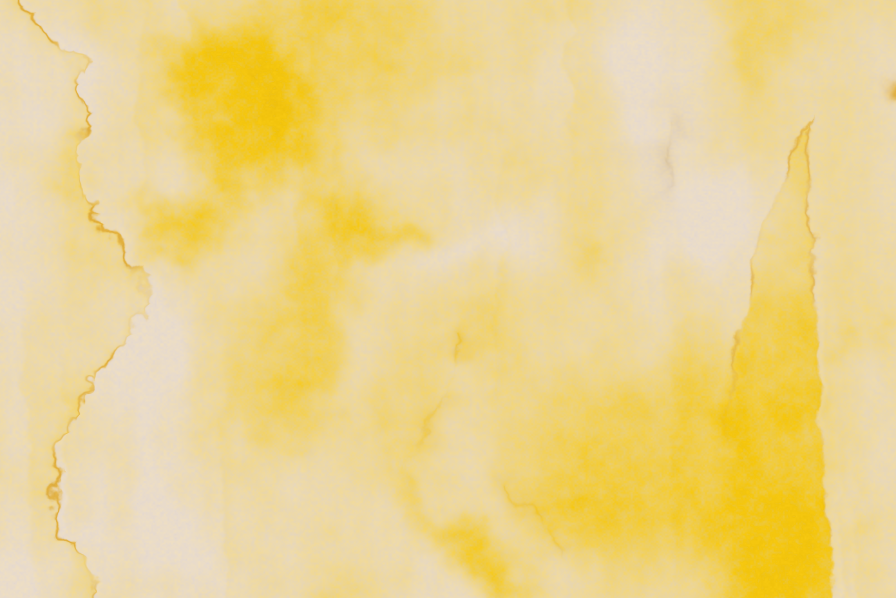
Reproduce this texture procedurally as a Shadertoy shader.

```glsl
// Yellow watercolour washes on grainy paper, with tide lines and soft blooms.

float hash(vec2 p) {
    return fract(sin(dot(p, vec2(127.1, 311.7))) * 43758.5453);
}

float noise(vec2 p) {
    vec2 i = floor(p), f = fract(p);
    f = f * f * (3.0 - 2.0 * f);
    return mix(mix(hash(i), hash(i + vec2(1, 0)), f.x),
               mix(hash(i + vec2(0, 1)), hash(i + vec2(1, 1)), f.x), f.y);
}

float fbm(vec2 p) {
    float sum = 0.0, amp = 0.516;
    for (int i = 0; i < 5; i++) {
        sum += amp * noise(p);
        p = mat2(1.6, 1.2, -1.2, 1.6) * p + 7.3;
        amp *= 0.5;
    }
    return sum;
}

vec2 warp(vec2 p) {
    return vec2(fbm(p), fbm(p + 17.0)) - 0.5;
}

// Soft elliptical pool of pigment
float pool(vec2 p, vec2 centre, vec2 radius) {
    vec2 q = (p - centre) / radius;
    return exp(-dot(q, q));
}

// Dried rim along a segment: a thin line with a wider halo
float rim(vec2 p, vec2 a, vec2 b) {
    vec2 ab = b - a;
    float h = clamp(dot(p - a, ab) / dot(ab, ab), 0.0, 1.0);
    float d = length(p - a - ab * h);
    return 0.4 * exp(-d * d / 0.00001) + 0.6 * exp(-d / 0.02);
}

// Wavy border of the bloom on the left
float bloomEdge(float y) {
    return 0.135 + 0.1 * exp(-pow((y - 0.5) / 0.12, 2.0))
         - 0.05 * exp(-pow((y - 0.18) / 0.1, 2.0))
         - 0.1 * smoothstep(0.88, 1.0, y) + 0.04 * (1.0 - smoothstep(0.0, 0.12, y));
}

vec3 pigment(float t) {
    vec3 c = mix(vec3(0.915, 0.865, 0.815), vec3(0.93, 0.84, 0.59), clamp(t / 0.3, 0.0, 1.0));
    return mix(c, vec3(0.95, 0.77, 0.05), clamp((t - 0.3) / 0.7, 0.0, 1.0));
}

void mainImage(out vec4 fragColor, in vec2 fragCoord) {
    vec2 p = fragCoord / iResolution.y;
    p.x *= 1.5 * iResolution.y / iResolution.x;
    vec2 soft = p + 0.24 * warp(p * 6.0);
    vec2 ragged = p + 0.045 * warp(p * 20.0 + 3.0);
    vec2 wander = ragged + 0.06 * warp(p * 9.0 + 31.0);
    float cloud = fbm(p * 7.0 + 9.0) - 0.5;
    float broken = smoothstep(0.3, 0.75, noise(p * 19.0 + 4.0));

    // Uneven ground wash, drawn out vertically
    float t = 0.21 + 0.3 * (fbm(vec2(p.x * 12.0, p.y * 2.5)) - 0.5) + 0.32 * cloud;

    // Overlapping brush strokes with one crisp side
    for (int i = 0; i < 14; i++) {
        float k = float(i);
        float side = hash(vec2(k, 8.0)) < 0.5 ? -1.0 : 1.0;
        float dx = side * (ragged.x - 1.5 * hash(vec2(k, 2.0)));
        float dy = (p.y - hash(vec2(k, 5.0))) / 0.2;
        t += 0.11 * side * smoothstep(-0.005, 0.006, dx) * exp(-max(dx, 0.0) / 0.05 - dy * dy);
    }

    // Strong yellow pools
    float patchTone = pool(soft, vec2(0.39, 0.82), vec2(0.12, 0.22)) + 1.1 * cloud;
    t += 0.48 * smoothstep(0.2, 0.8, patchTone);
    t += 0.38 * pool(soft, vec2(0.5, 0.91), vec2(0.23, 0.18));
    t += 0.55 * pool(soft, vec2(0.59, 0.655), vec2(0.08, 0.04));
    t += 0.4 * pool(soft, vec2(0.52, 0.52), vec2(0.065, 0.17));
    t += 0.22 * pool(soft, vec2(0.45, 0.36), vec2(0.09, 0.09));
    t += 0.48 * pool(soft, vec2(1.1, 0.18), vec2(0.19, 0.18));
    t += 0.28 * pool(soft, vec2(1.29, 0.95), vec2(0.07, 0.22));
    t += 0.6 * pool(soft + vec2(0.0, 0.8 * (p.x - 0.78)), vec2(0.78, 0.06), vec2(0.08, 0.04));
    t += 0.16 * pool(soft, vec2(0.72, 0.3), vec2(0.06, 0.22));

    // Washed-out areas
    t -= 0.24 * pool(soft, vec2(1.17, 0.63), vec2(0.1, 0.09));
    t -= 0.18 * pool(soft, vec2(0.76, 0.63), vec2(0.13, 0.07));
    t -= 0.14 * pool(soft, vec2(1.04, 0.87), vec2(0.08, 0.13));
    t -= 0.14 * pool(soft, vec2(0.31, 0.18), vec2(0.06, 0.3));
    t -= 0.1 * pool(soft, vec2(1.46, 0.25), vec2(0.08, 0.3));

    // Tall pointed wedge on the right, blurring into the pool at its foot
    float left = ragged.x - 1.345 + 0.145 * (1.0 - exp(4.0 * (p.y - 0.77)));
    float right = 1.36 + 0.03 * (1.0 - smoothstep(0.0, 0.5, p.y)) - ragged.x;
    float blur = 0.004 + 0.07 * (1.0 - smoothstep(0.1, 0.5, p.y));
    float wedge = smoothstep(-blur, blur, left) * smoothstep(-0.003, 0.004, right);
    t += wedge * (0.27 + 0.28 * (1.0 - smoothstep(0.25, 0.65, p.y)) + 0.5 * cloud);
    float stain = 0.5 * exp(-pow(min(left, right) / 0.003, 2.0)) * (0.15 + broken)
                * smoothstep(0.2, 0.5, p.y + 0.4 * step(right, left));

    // Scalloped bloom on the left with its tide line
    float scallop = abs(noise(p * 27.0) - 0.5) + 0.5 * abs(noise(p * 60.0) - 0.5);
    float bloom = ragged.x - bloomEdge(p.y) + 0.05 * (fbm(p * 11.0 + 60.0) - 0.5) + 0.04 * (scallop - 0.25);
    t -= 0.17 * smoothstep(0.0, 0.006, bloom) * exp(-max(bloom, 0.0) / 0.09);
    float inside = 1.0 - smoothstep(-0.004, 0.002, bloom);
    t += inside * (0.2 * exp(min(bloom, 0.0) / 0.022) - 0.06);
    stain += 0.7 * exp(-pow(bloom / 0.0038, 2.0)) * (0.2 + broken);

    // Loose dried rims
    float rims = rim(wander, vec2(0.77, 0.43), vec2(0.69, 0.2))
               + 0.7 * rim(wander, vec2(0.85, 0.18), vec2(0.93, 0.08))
               + rim(wander, vec2(0.41, 0.88), vec2(0.48, 0.79))
               + rim(wander, vec2(0.48, 0.79), vec2(0.46, 0.69));
    t += 0.3 * rims * (0.2 + broken);
    float greyRims = rim(wander, vec2(1.02, 0.79), vec2(1.12, 0.77))
                   + rim(wander, vec2(1.12, 0.77), vec2(1.13, 0.69));
    stain += 0.2 * rims * broken + pool(ragged, vec2(1.5, 0.855), vec2(0.02, 0.018));

    // Paper tooth catches pigment, mottling the denser washes
    float grain = noise(p * 330.0) + noise(p * 170.0 + 5.0) - 1.0;
    float density = clamp(t, 0.0, 1.0);
    t += 0.35 * density * (fbm(p * 45.0) - 0.5);
    t = max(t, 0.04) + grain * (0.07 + 0.17 * density);

    vec3 colour = pigment(t);
    colour = mix(colour, vec3(0.87, 0.65, 0.16), clamp(stain, 0.0, 0.8));
    colour = mix(colour, vec3(0.8, 0.69, 0.5), 0.45 * clamp(greyRims * broken, 0.0, 1.0));
    fragColor = vec4(colour + 0.02 * grain, 1.0);
}
```
